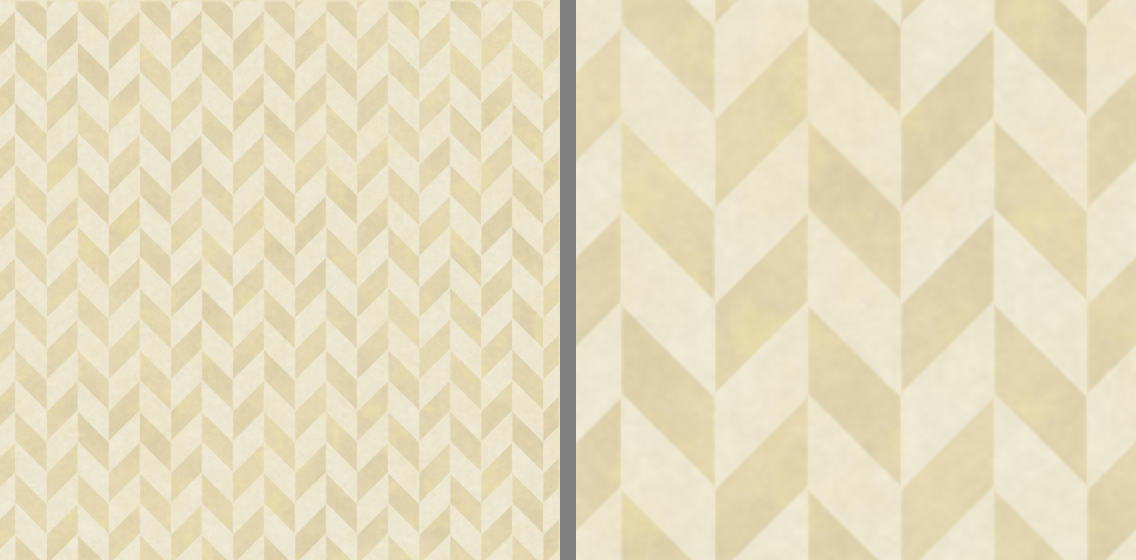
Left: the whole. Right: its middle third, enlarged.
This pattern is drawn by a Shadertoy shader. Its source:

```glsl
// Cream and tan herringbone columns on softly mottled paper.

const vec2 REPEATS = vec2(18.03, 9.08);   // columns across, bands down
const vec2 OFFSET = vec2(0.498, 0.664);   // phase at the top left corner
const float BAND_DUTY = 0.475;            // tan share of one vertical period
const float SEAM_HALF_WIDTH = 0.0009;
const float EDGE_SOFTNESS = 0.0014;

const vec3 CREAM_COOL = vec3(0.932, 0.905, 0.822);
const vec3 CREAM_WARM = vec3(0.930, 0.890, 0.770);
const vec3 TAN_DEEP = vec3(0.865, 0.812, 0.675);
const vec3 TAN_LIGHT = vec3(0.895, 0.845, 0.700);
const vec3 STAIN_YELLOW = vec3(0.915, 0.865, 0.660);

float hash(vec2 p) {
    return fract(sin(dot(p, vec2(127.1, 311.7))) * 43758.5453);
}

float valueNoise(vec2 p) {
    vec2 cell = floor(p);
    vec2 f = fract(p);
    f = f * f * (3.0 - 2.0 * f);
    float low = mix(hash(cell), hash(cell + vec2(1.0, 0.0)), f.x);
    float high = mix(hash(cell + vec2(0.0, 1.0)), hash(cell + vec2(1.0)), f.x);
    return mix(low, high, f.y);
}

float fbm(vec2 p) {
    float sum = 0.0;
    float amplitude = 0.5;
    for (int i = 0; i < 4; i++) {
        sum += amplitude * valueNoise(p);
        p = p * 2.03 + vec2(17.3, 9.1);
        amplitude *= 0.5;
    }
    return sum / 0.9375;
}

// Coverage of a shape from its signed distance, negative inside.
float coverage(float dist, float softness) {
    return 1.0 - smoothstep(-softness, softness, dist);
}

// Signed distance to the slanted bands, mirrored in every other column.
float bandDistance(vec2 grid) {
    float slant = mod(floor(grid.x), 2.0) < 0.5 ? -0.5 : 0.5;
    float phase = grid.y + slant * fract(grid.x);
    float fromCentre = abs(fract(phase + 0.25) - 0.5);
    return (fromCentre - 0.5 * BAND_DUTY) * 0.7071 / REPEATS.y;
}

// Distance to the nearest column boundary.
float seamDistance(float column) {
    return (0.5 - abs(fract(column) - 0.5)) / REPEATS.x;
}

vec3 creamPaper(vec2 p) {
    float warmth = smoothstep(0.3, 0.8, fbm(p * 22.0 + 41.0));
    return mix(CREAM_COOL, CREAM_WARM, 0.65 * warmth);
}

vec3 tanInk(vec2 p) {
    float fade = smoothstep(0.25, 0.75, fbm(p * 14.0 + 5.0));
    float stain = smoothstep(0.52, 0.78, fbm(p * 30.0 + 73.0));
    return mix(mix(TAN_DEEP, TAN_LIGHT, fade), STAIN_YELLOW, 0.65 * stain);
}

void mainImage(out vec4 fragColor, in vec2 fragCoord) {
    vec2 p = fragCoord / iResolution.xy;
    float softness = max(EDGE_SOFTNESS, 0.75 / iResolution.y);
    vec2 grid = vec2(p.x, 1.0 - p.y) * REPEATS - OFFSET;

    // Tan bands over the paper
    float band = coverage(bandDistance(grid), softness);
    vec3 color = mix(creamPaper(p), tanInk(p), band);

    // Pale seams and the bare top and right margins
    float seam = coverage(seamDistance(grid.x) - SEAM_HALF_WIDTH, softness);
    color = mix(color, CREAM_WARM, 0.6 * seam);
    float margin = coverage(min(1.0 - p.x, 1.0 - p.y) - 0.003, softness);
    color = mix(color, CREAM_WARM, 0.75 * margin);

    // Broad fading and fine paper grain
    float fading = smoothstep(0.45, 0.8, fbm(p * 5.0 + 29.0));
    color = mix(color, CREAM_WARM, 0.18 * fading);
    float grain = valueNoise(p * 260.0) + valueNoise(p * 120.0 + 11.0) - 1.0;
    color += 0.018 * grain;

    fragColor = vec4(color, 1.0);
}
```
